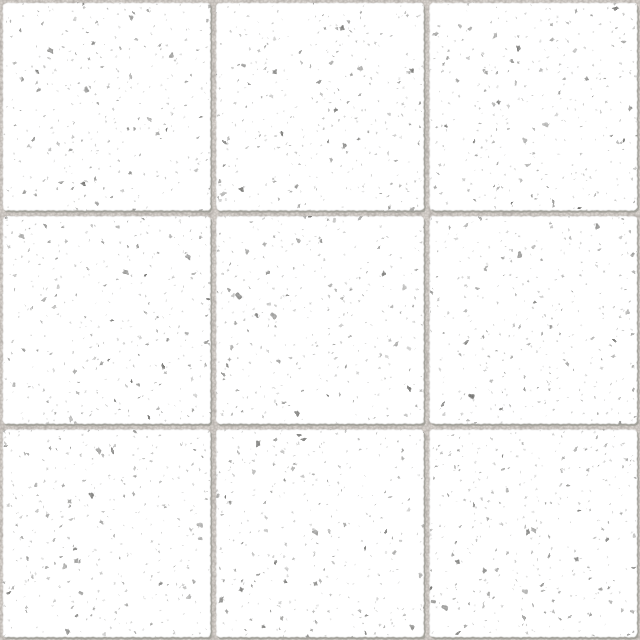
This texture is drawn by a WebGL 2 fragment shader. Its source:

```glsl
#version 300 es
// White square tiles with grey mineral flecks and sandy, shadowed grout, three by three.
precision highp float;

uniform vec2 u_resolution;
out vec4 outColor;

const float TAU = 6.2831853;
const float TILES = 3.0;

const vec3 GLAZE = vec3(1.0);
const vec3 FLECK = vec3(0.43, 0.43, 0.42);
const vec3 GROUT_LIGHT = vec3(0.87, 0.85, 0.83);
const vec3 GROUT_DARK = vec3(0.71, 0.69, 0.67);
const vec3 SHADOW = vec3(0.60, 0.60, 0.57);

vec2 random2(vec2 cell, float seed) {
  vec3 p = fract(cell.xyx * vec3(0.1031, 0.1030, 0.0973) + seed * 0.137);
  p += dot(p, p.yzx + 33.33);
  return fract((p.xx + p.yz) * p.zy);
}

vec2 rotate(vec2 p, float angle) {
  float c = cos(angle), s = sin(angle);
  return vec2(c * p.x + s * p.y, c * p.y - s * p.x);
}

// Distance to the nearest scattered point, wrapping after count cells.
float cellular(vec2 uv, float count, float seed) {
  vec2 p = uv * count;
  float nearest = 1.0;
  for (int y = -1; y <= 1; y++) {
    for (int x = -1; x <= 1; x++) {
      vec2 cell = floor(p) + vec2(x, y);
      vec2 seedPoint = cell + random2(mod(cell, count), seed);
      nearest = min(nearest, distance(p, seedPoint));
    }
  }
  return nearest;
}

// Darkness of irregular chips; radius is in canvas units, chance is per cell.
float flecks(vec2 uv, float count, float radius, float chance, float seed, float blur) {
  vec2 p = uv * count;
  float darkness = 0.0;
  for (int y = -1; y <= 1; y++) {
    for (int x = -1; x <= 1; x++) {
      vec2 cell = floor(p) + vec2(x, y);
      vec2 id = mod(cell, count);
      vec2 presence = random2(id, seed + 1.0);
      vec2 form = random2(id, seed + 2.0);
      float size = radius * mix(0.5, 1.0, form.x * form.x);
      float lean = (presence.y - 0.5) * 2.6 - 0.3;
      vec2 d = rotate((p - cell - random2(id, seed)) / count, lean) / size;
      d.x *= mix(1.0, 2.3, form.y);
      d += 0.24 * sin(d.yx * 3.1 + form * TAU);
      float cover = 1.0 - smoothstep(-blur, blur, (length(d) - 1.0) * size);
      float tone = mix(0.45, 1.0, fract(form.x * 7.0 + form.y * 5.0));
      darkness = max(darkness, cover * tone * step(presence.x, chance));
    }
  }
  return darkness;
}

float roundedBox(vec2 p, float halfSize, float corner) {
  vec2 q = abs(p) - halfSize + corner;
  return length(max(q, 0.0)) + min(max(q.x, q.y), 0.0) - corner;
}

// Small periodic waver that keeps the tile edges from being ruler straight.
vec2 edgeWaver(vec2 uv) {
  return sin(uv.yx * TAU * 47.0) * 0.0010 + sin(uv.yx * TAU * 113.0 + 1.7) * 0.0008;
}

void main() {
  vec2 uv = gl_FragCoord.xy / u_resolution;
  float pixel = 1.0 / min(u_resolution.x, u_resolution.y);
  float blur = max(pixel * 0.8, 0.0009);

  // Tile outline and its shadow, falling to the lower right.
  vec2 tilePos = fract(uv * TILES) - 0.5 + edgeWaver(uv);
  float edge = roundedBox(tilePos, 0.487, 0.018) / TILES;
  float shadowEdge = roundedBox(tilePos - vec2(0.007, -0.009), 0.487, 0.018) / TILES;
  float tileMask = 1.0 - smoothstep(-blur, blur, edge);
  float shade = 1.0 - smoothstep(-blur, blur, shadowEdge);

  // Sandy grout.
  float grain = cellular(uv, 210.0, 3.0);
  float blotches = cellular(uv, 66.0, 9.0);
  float sand = clamp(grain * 0.9 + blotches * 0.35, 0.0, 1.0);
  vec3 grout = mix(GROUT_LIGHT, GROUT_DARK, sand);
  grout = mix(grout, SHADOW, shade * mix(0.95, 0.6, grain));

  // Coarse chips, medium chips and faint dust.
  float coarse = flecks(uv, 36.0, 0.0051, 0.20, 11.0, blur);
  float medium = flecks(uv, 48.0, 0.0034, 0.36, 23.0, blur) * 0.72;
  float dust = flecks(uv, 75.0, 0.0022, 0.36, 37.0, blur) * 0.42;
  float speckle = max(coarse, max(medium, dust));
  float mottling = mix(1.0, 0.7, cellular(uv, 240.0, 51.0));
  vec3 tile = mix(GLAZE, FLECK, speckle * mottling);

  // Soft bevel just inside the rim.
  tile *= 1.0 - 0.06 * smoothstep(-0.0025, 0.0, edge);

  outColor = vec4(mix(grout, tile, tileMask), 1.0);
}
```
